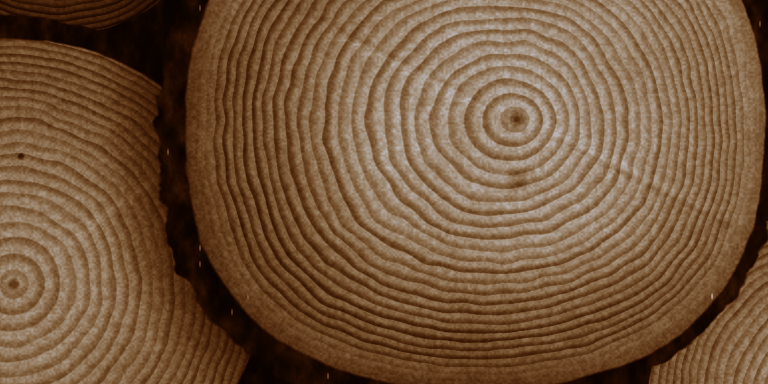
A WebGL 1 fragment shader for this texture:

```glsl
precision highp float;
uniform vec2 u_resolution;

#define PITH vec2(1.346, 0.690)
#define CENTER vec2(1.237, 0.661)
#define HALF_SIZE vec2(0.755, 0.672)
#define LEFT_PITH vec2(0.036, 0.260)
#define LEFT_RADIUS 0.64
#define RIGHT_PITH vec2(2.19, -0.04)
#define RIGHT_RADIUS 0.50
#define BACK_PITH vec2(0.156, 1.339)
#define BACK_RADIUS 0.43
#define GRAIN 0.15
#define EDGE_SOFTNESS 0.006

float hash(vec2 p) {
  return fract(sin(dot(p, vec2(127.1, 311.7))) * 43758.5453);
}

float noise(vec2 p) {
  vec2 i = floor(p), f = fract(p);
  f = f * f * (3.0 - 2.0 * f);
  return mix(mix(hash(i), hash(i + vec2(1.0, 0.0)), f.x),
             mix(hash(i + vec2(0.0, 1.0)), hash(i + 1.0), f.x), f.y);
}

float fbm(vec2 p) {
  float sum = 0.0, amp = 0.53;
  for (int i = 0; i < 4; i++) {
    sum += amp * noise(p);
    p = p * 2.03 + 17.3;
    amp *= 0.5;
  }
  return sum;
}

// Rounded outline: 0 at its middle, 1 on its rim
float outline(vec2 d, float power) {
  vec2 q = pow(abs(d) / HALF_SIZE + 1e-4, vec2(power));
  return pow(q.x + q.y, 1.0 / power);
}

// Growth coordinate whose middle slides from the pith to the log centre
float growth(vec2 p) {
  float t = outline(p - PITH, 2.0);
  for (int i = 0; i < 4; i++) {
    float k = min(t, 1.3);
    t = outline(p - mix(PITH, CENTER, k), mix(2.0, 2.4, min(k, 1.0)));
  }
  return t;
}

float cover(float t, float edge) {
  return 1.0 - smoothstep(edge - EDGE_SOFTNESS, edge + EDGE_SOFTNESS, t);
}

// Slow darkening into late wood, then a sharp step back
float rings(vec2 p, float t, float count) {
  float wobble = 1.1 * (fbm(p * 4.0) - 0.5) + 0.35 * (noise(p * 19.0) - 0.5);
  float phase = count * t * (0.74 + 0.26 * t * t) + wobble * smoothstep(0.02, 0.35, t);
  float f = fract(phase);
  float strength = 0.65 + 0.6 * hash(vec2(floor(phase), 3.0));
  return strength * smoothstep(0.25, 0.82, f) * (1.0 - smoothstep(0.86, 1.0, f));
}

float spot(vec2 p, vec2 c, float radius) {
  return 1.0 - smoothstep(0.3 * radius, radius, length(p - c));
}

// Fine ray along a direction through the pith
float ray(vec2 d, vec2 dir, float width) {
  float across = dot(d, vec2(-dir.y, dir.x));
  return exp(-across * across / (width * width));
}

float smallLog(float tone, vec2 p, vec2 pith, float radius, float count, float base, float bark) {
  float t = length(p - pith) / radius;
  float ragged = t + 0.05 * (fbm(p * 11.0) - 0.5);
  float wood = base - 0.14 * smoothstep(0.25, 1.0, t) - 0.13 * rings(p, t, count);
  wood -= 0.25 * spot(p, pith, 0.02);
  tone = mix(tone, bark, cover(ragged, 1.09));
  return mix(tone, wood, cover(mix(t, ragged, 0.4), 1.0));
}

// Tone to sepia colour
vec3 sepia(float v) {
  return vec3(v, v * (0.2 + 1.07 * v), 1.88 * v * v * v);
}

void main() {
  vec2 p = gl_FragCoord.xy / u_resolution.y;
  float t = growth(p);
  float rough = fbm(p * 13.0);
  float grain = 0.6 * noise(p * 190.0) + 0.4 * noise(p * 85.0) - 0.5;
  float bark = 0.03 + 0.22 * pow(fbm(p * vec2(34.0, 20.0)), 2.0);

  // Logs behind
  float tone = bark;
  tone = smallLog(tone, p, BACK_PITH, BACK_RADIUS, 18.0, 0.40, bark);
  tone = smallLog(tone, p, LEFT_PITH, LEFT_RADIUS, 21.0, 0.60, bark);
  tone = smallLog(tone, p, RIGHT_PITH, RIGHT_RADIUS, 19.0, 0.62, bark);
  vec2 fromLeft = p - LEFT_PITH;
  tone += 0.04 * ray(fromLeft, vec2(0.80, 0.60), 0.012) * smoothstep(0.03, 0.15, fromLeft.x);
  tone -= 0.25 * spot(p, vec2(0.055, 0.592), 0.012);
  float shadow = mix(0.58, 1.0, smoothstep(1.05, 1.30, t));
  tone *= mix(shadow, 1.0, smoothstep(1.3, 1.7, p.x));

  // Bark of the front log
  float side = smoothstep(1.5, 0.7, p.x);
  float ragged = t + 0.07 * (rough - 0.5);
  tone = mix(tone, bark, cover(ragged, mix(1.045, 1.085, side)));

  // Cut face of the front log
  vec2 d = p - PITH;
  float shade = clamp(0.5 - 0.55 * d.x - 0.65 * d.y, 0.0, 1.0);
  float face = 0.655 - mix(0.06, 0.23, shade) * smoothstep(0.3, 1.0, t);
  face -= mix(0.11, 0.20, shade) * rings(p, t, 25.0) * smoothstep(1.0, 0.85, t);
  face -= 0.10 * smoothstep(0.93, 1.0, t);
  face += 0.07 * (fbm(p * 5.0 + 8.0) - 0.5);

  // Pith, stain and radial rays
  face -= 0.22 * spot(p, PITH, 0.028) + 0.15 * spot(p, PITH, 0.012);
  face -= 0.16 * spot(p, vec2(1.355, 0.53), 0.05) * smoothstep(0.4, 0.7, rough);
  float reach = smoothstep(0.04, 0.12, abs(d.x)) * smoothstep(0.75, 0.25, abs(d.x));
  face -= 0.06 * reach * ray(d, vec2(0.89, -0.45), 0.008);
  face += 0.04 * reach * ray(d, vec2(0.91, -0.42), 0.018);
  tone = mix(tone, face, cover(mix(t, ragged, 0.3), 1.0));

  // Saw grain and scattered splinters
  tone += GRAIN * grain * smoothstep(0.0, 0.4, tone);
  vec2 cell = floor(p * 24.0);
  vec2 local = fract(p * 24.0) - 0.5;
  float fleck = smoothstep(0.22, 0.08, length(local * vec2(2.2, 0.8)));
  float rim = smoothstep(0.94, 1.0, t) * smoothstep(1.1, 1.04, t);
  tone += 0.3 * fleck * rim * step(0.93, hash(cell));

  gl_FragColor = vec4(sepia(clamp(tone, 0.03, 0.72)), 1.0);
}
```
